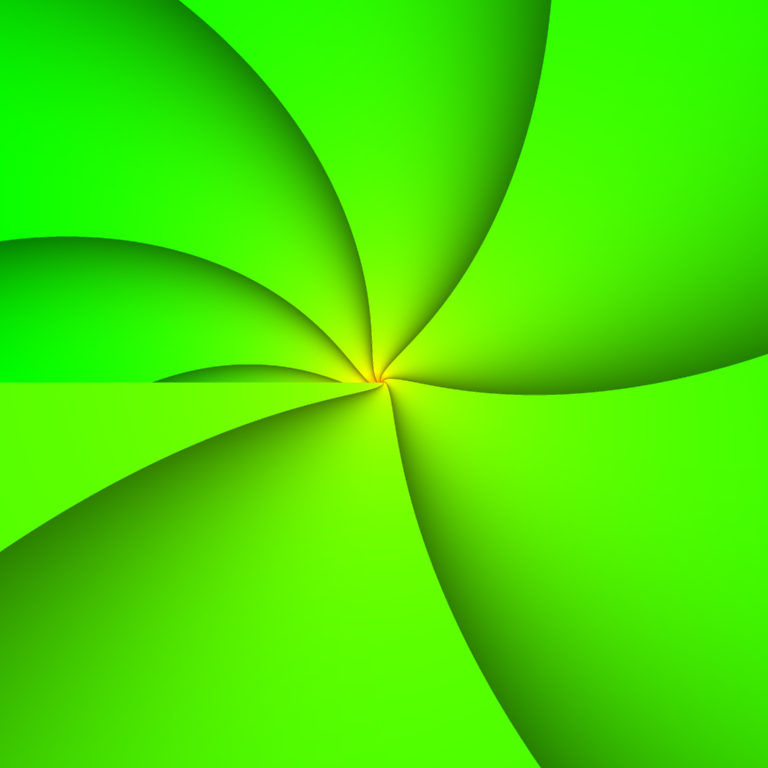
A three.js fragment shader for this background:

```glsl
// Green pinwheel of curved shaded blades: domain colouring of a shifted complex logarithm.
varying vec2 vUv;

#define CENTER vec2(0.4988, 0.5019)
#define SCALE 8.0          // canvas width in units of the complex plane
#define SHIFT 5.5          // imaginary offset subtracted from log(z)
#define BANDS 5.0          // shaded bands per e-fold of modulus
#define BAND_PHASE 0.615   // where the band edges fall
#define EDGE_SHADE 0.5     // darkening at the dark side of an edge
#define SHADE_POWER 4.0    // how quickly the shade fades out
#define SOFTNESS 0.002     // width of the smoothing filter
#define SAMPLES 4

vec3 hueToRgb(float hue) {
  vec3 wheel = mod(hue * 6.0 + vec3(0.0, 4.0, 2.0), 6.0);
  return clamp(abs(wheel - 3.0) - 1.0, 0.0, 1.0);
}

// Complex logarithm; its branch cut runs left from the center.
vec2 complexLog(vec2 z) {
  return vec2(log(max(length(z), 1e-5)), atan(z.y, z.x));
}

vec3 pinwheel(vec2 uv) {
  vec2 w = complexLog((uv - CENTER) * SCALE) - vec2(0.0, SHIFT);

  // Argument of w gives the hue, centered on yellow-green
  float hue = 0.25 + atan(w.x, -w.y) / 6.283185;

  // Modulus of w gives repeating bands, each with one dark edge
  float band = fract(BANDS * log(length(w)) - BAND_PHASE);
  float value = 1.0 - EDGE_SHADE * pow(band, SHADE_POWER);
  return hueToRgb(hue) * value;
}

void main() {
  // Average a small grid of samples to smooth the edges
  vec3 color = vec3(0.0);
  for (int i = 0; i < SAMPLES; i++) {
    for (int j = 0; j < SAMPLES; j++) {
      vec2 cell = (vec2(float(i), float(j)) + 0.5) / float(SAMPLES) - 0.5;
      color += pinwheel(vUv + cell * SOFTNESS);
    }
  }
  gl_FragColor = vec4(color / float(SAMPLES * SAMPLES), 1.0);
}
```
